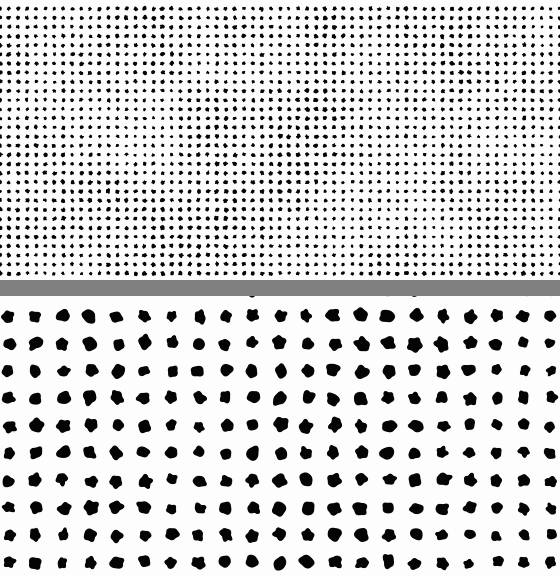
Top: the whole. Bottom: its middle third, enlarged.
Write a Shadertoy shader that draws this pattern.

```glsl
// Hand-inked grid of small, uneven black dots on white paper
const float COLUMNS = 62.0;        // column steps across; dots sit on both side edges
const float ROWS = 30.0;
const float ROW_PITCH = 0.0326;    // lengths are in canvas heights
const float BOTTOM_ROW = 0.0234;
const float DOT_RADIUS = 0.0067;
const float JITTER = 0.0036;       // full range of centre offset
const float SIZE_RANDOM = 0.26;    // size change from dot to dot
const float SIZE_DRIFT = 0.36;     // slow size change across the sheet
const float COLUMN_DRIFT = 0.12;   // size change from column to column
const float SQUASH = 0.30;
const float ROUGHNESS = 0.11;
const vec3 PAPER = vec3(0.995, 0.992, 0.998);
const vec3 INK = vec3(0.015);
const float TAU = 6.2831853;

float hash(vec2 p) {
    return fract(sin(dot(p, vec2(127.1, 311.7))) * 43758.5453);
}

float valueNoise(vec2 p) {
    vec2 i = floor(p), f = fract(p);
    f = f * f * (3.0 - 2.0 * f);
    return mix(mix(hash(i), hash(i + vec2(1.0, 0.0)), f.x),
               mix(hash(i + vec2(0.0, 1.0)), hash(i + 1.0), f.x), f.y);
}

float dotRadius(vec2 id) {
    float scale = 1.0 + SIZE_RANDOM * (hash(id + 17.3) - 0.5);
    scale += SIZE_DRIFT * (valueNoise(id * 0.22 + 5.0) - 0.5);
    scale += COLUMN_DRIFT * (hash(vec2(id.x, 91.7)) - 0.5);
    return DOT_RADIUS * scale;
}

// Approximate distance to a squashed blob with blunt corners
float blobDistance(vec2 p, vec2 id) {
    float turn = TAU * hash(id + 41.9);
    float c = cos(turn), s = sin(turn);
    p = mat2(c, -s, s, c) * p;
    float stretch = 1.0 + SQUASH * (hash(id + 63.1) - 0.5);
    p *= vec2(stretch, 1.0 / stretch);

    float angle = atan(p.y, p.x);
    float outline = 0.0;
    for (float k = 3.0; k < 6.0; k++) {
        float phase = TAU * hash(id + k * 7.7);
        float weight = hash(id + k * 13.1);
        outline += weight * sin(k * angle + phase);
    }
    return length(p) - dotRadius(id) * (1.0 + ROUGHNESS * outline);
}

void mainImage(out vec4 fragColor, in vec2 fragCoord) {
    vec2 p = fragCoord / iResolution.y;
    vec2 pitch = vec2(iResolution.x / iResolution.y / COLUMNS, ROW_PITCH);

    // Nearest grid point, then a small offset of its centre
    vec2 grid = (p - vec2(0.0, BOTTOM_ROW)) / pitch;
    vec2 id = floor(grid + 0.5);
    vec2 offset = JITTER * (vec2(hash(id + 3.7), hash(id + 29.3)) - 0.5);
    float d = blobDistance((grid - id) * pitch - offset, id);

    // Ink coverage, limited to the rows on the sheet
    float edge = 0.65 / iResolution.y;
    float ink = 1.0 - smoothstep(-edge, edge, d);
    ink *= step(0.0, id.y) * step(id.y, ROWS - 1.0);

    fragColor = vec4(mix(PAPER, INK, ink), 1.0);
}
```
